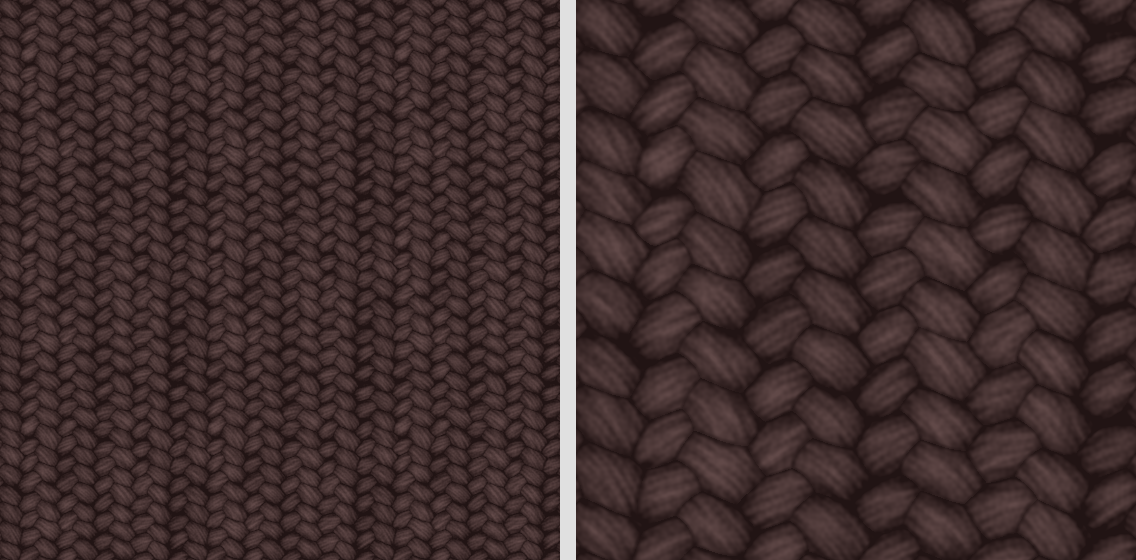
Left, the full canvas; right, a detail of the centre.
Write a Shadertoy shader that draws this texture.

```glsl
// Dark brown braided wool: fifteen plaited columns of plump strands, thirty pairs tall.
// The highest strand at each point wins; its roundness gives the shade and its own
// axes carry the fibres. Strand ids wrap, so a block of 5 x 10 pairs repeats 3 x 3.

float hash(vec2 p) {
    return fract(sin(dot(p, vec2(127.1, 311.7))) * 43758.5);
}

// Gradient at a lattice point, wrapped to the period
vec2 gradient(vec2 cell, float period) {
    float angle = 6.2832 * hash(mod(cell, period));
    return vec2(cos(angle), sin(angle));
}

// Tiling gradient noise, about -0.6 to 0.6
float noise(vec2 p, float period) {
    vec2 i = floor(p), f = p - i;
    vec2 u = f * f * f * (f * (f * 6.0 - 15.0) + 10.0);
    vec2 e = vec2(1, 0);
    float a = dot(gradient(i, period), f);
    float b = dot(gradient(i + e, period), f - e);
    float c = dot(gradient(i + e.yx, period), f - e.yx);
    float d = dot(gradient(i + 1.0, period), f - 1.0);
    return mix(mix(a, b, u.x), mix(c, d, u.x), u.y);
}

void mainImage(out vec4 fragColor, in vec2 fragCoord) {
    vec2 tile = 3.0 * fragCoord / iResolution.xy;
    vec2 p = tile * 10.0;               // one unit per row, two per column
    float nearest = floor(p.x / 2.0 + 0.5);

    // Find the two highest strands
    float top = -2.0, under = -2.0, round = 0.0;
    vec2 local = vec2(0), strand = vec2(0);
    for (float dx = -1.0; dx <= 1.0; dx++) {
        float column = nearest + dx;
        float wrapped = floor(mod(column + 0.5, 5.0));
        for (float side = -1.0; side <= 1.0; side += 2.0) {
            float shift = hash(vec2(wrapped, 7.0)) + 0.25 * side;
            float middle = floor(p.y - shift + 0.5);
            for (float dy = -1.0; dy <= 1.0; dy++) {
                float row = middle + dy;
                vec2 id = vec2(wrapped + (side > 0.0 ? 5.0 : 0.0), floor(mod(row + 0.5, 10.0)));
                vec3 jitter = vec3(hash(id), hash(id + 17.0), hash(id + 31.0)) - 0.5;

                // Strand axes: left ones rise, right ones fall
                vec2 q = p - vec2(2.0 * column + 0.42 * side + 0.06 + 0.14 * jitter.x,
                                  row + shift + 0.22 * jitter.y);
                float angle = -side * (0.6 + 0.3 * jitter.z);
                vec2 along = vec2(cos(angle), sin(angle));
                q = vec2(dot(q, along), dot(q, vec2(-along.y, along.x)));

                // Plump outer ends; the upper edge lies over the strand above
                vec2 size = vec2(0.84, 0.54 + 0.1 * side * q.x);
                vec2 r = abs(q) / (size * (1.0 + 0.08 * side + 0.2 * jitter.x));
                float dome = 1.0 - pow(r.x, 2.4) - r.y * r.y;
                float height = dome + 0.5 * q.y + 0.12 * side * q.x;
                if (height > top) {
                    under = top;
                    top = height;
                    round = dome;
                    local = q;
                    strand = id;
                } else {
                    under = max(under, height);
                }
            }
        }
    }

    // Rounded shading with soft creases where strands meet
    float crease = smoothstep(0.0, 0.32, top - under);
    float shade = 1.05 * (round - 0.08) * mix(0.6, 1.0, crease);
    shade += crease * (0.2 * local.y + 0.1 * (hash(strand + 53.0) - 0.5));

    // Wool fibres along each strand, with a slight twist
    vec2 fibre = vec2(1.4 * local.x, 7.5 * (local.y + 0.2 * local.x + 0.15 * local.x * local.x));
    fibre += 40.0 * vec2(hash(strand + 3.0), hash(strand + 9.0));
    shade += mix(0.15, 0.5, crease) * noise(fibre, 64.0);
    shade += 0.2 * noise(tile * 90.0, 90.0);

    // Uneven columns and broad wear
    shade -= 0.05 * cos(12.5664 * (tile.x - 0.46));
    shade += 0.05 * noise(tile * 4.0, 4.0);
    shade = max(0.9 * shade - 0.02, 0.06);

    vec3 color = mix(vec3(0.115, 0.065, 0.065), vec3(0.355, 0.265, 0.262), min(shade, 1.1));
    fragColor = vec4(color, 1.0);
}
```
